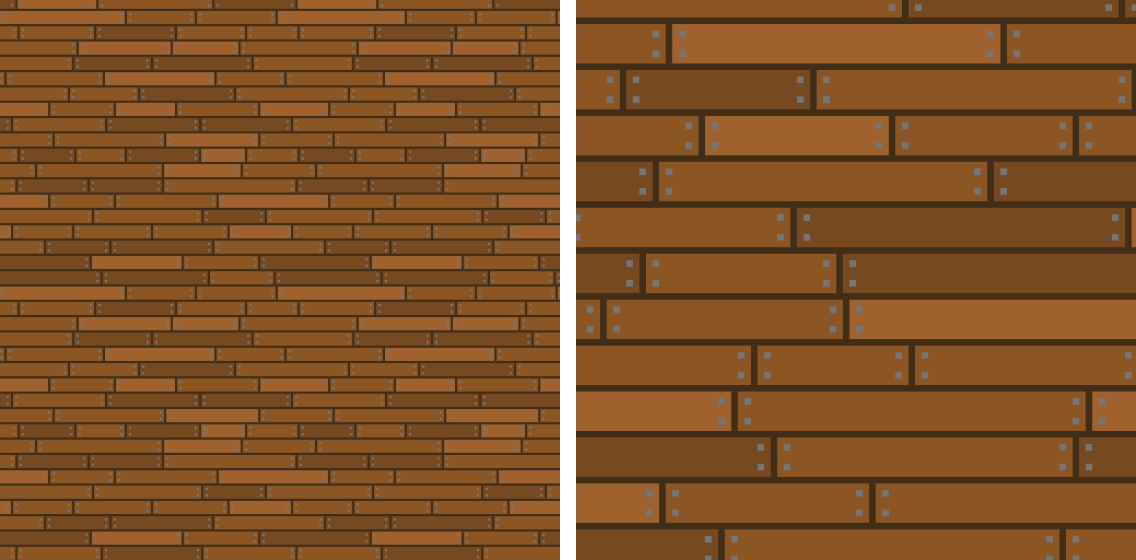
Left, the full canvas; right, a detail of the centre.
Write a Shadertoy shader that draws this texture.

```glsl
#define UNITS 256.0          // design units per canvas height
#define TILE_WIDTH 128.0     // horizontal repeat
#define ROW_PITCH 7.0        // plank plus gap
#define TILE_ROWS 18.0       // rows before the layout repeats
#define GAP 1.0              // width of the dark lines
#define JOINT_JITTER 0.6     // irregularity of plank lengths
#define NAIL_SIZE 1.0
#define NAIL_INSET 2.0       // from the joint centre
#define NAIL_RISE 1.5        // from the plank's centre line
#define DARK_SHARE 0.27
#define LIGHT_SHARE 0.20

const vec3 PLANK_BASE  = vec3(0.550, 0.337, 0.141);
const vec3 PLANK_DARK  = vec3(0.468, 0.285, 0.126);
const vec3 PLANK_LIGHT = vec3(0.625, 0.385, 0.185);
const vec3 GAP_COLOR   = vec3(0.260, 0.180, 0.090);
const vec3 NAIL_COLOR  = vec3(0.460, 0.460, 0.460);

float hash(vec2 p) {
    vec3 q = fract(p.xyx * 0.1031);
    q += dot(q, q.yzx + 33.33);
    return fract((q.x + q.y) * q.z);
}

// Signed distance to the edge of a box, measured along the axes
float boxDistance(vec2 p, vec2 halfSize) {
    vec2 d = abs(p) - halfSize;
    return max(d.x, d.y);
}

float coverage(float d, float pixel) {
    return clamp(0.5 - d / pixel, 0.0, 1.0);
}

// Tones are spread evenly over the rows and planks
vec3 plankColor(float rowSeed, float plank) {
    float tone = fract(0.5 + rowSeed * 0.7549 + plank * 0.5698);
    if (tone < DARK_SHARE) return PLANK_DARK;
    return tone > 1.0 - LIGHT_SHARE ? PLANK_LIGHT : PLANK_BASE;
}

void mainImage(out vec4 fragColor, in vec2 fragCoord) {
    float pixel = UNITS / iResolution.y;
    vec2 pos = fragCoord * pixel + 0.5 * GAP;

    // Row layout; the seam row of each tile differs
    float row = floor(pos.y / ROW_PITCH);
    float tileRow = mod(row, TILE_ROWS);
    float rowSeed = tileRow < 0.5 ? row : tileRow;

    // Most rows hold three planks, a few hold four or five
    float pick = fract(rowSeed * 0.618034);
    float planks = 3.0 + step(0.78, pick) + step(0.94, pick);
    float shift = floor(TILE_WIDTH * hash(vec2(rowSeed, 71.0)));
    float x = mod(pos.x - shift, TILE_WIDTH);

    // Find the joints on either side
    float left = 0.0, right = TILE_WIDTH, plank = 0.0;
    for (float k = 1.0; k < planks; k++) {
        float jitter = JOINT_JITTER * (hash(vec2(rowSeed, k + 13.0)) - 0.5);
        float joint = floor((k + jitter) / planks * TILE_WIDTH);
        if (x < joint) {
            right = joint;
            break;
        }
        left = joint;
        plank = k;
    }

    // Plank body, centred in its cell
    vec2 cell = vec2(right - left, ROW_PITCH);
    vec2 local = vec2(x - left, mod(pos.y, ROW_PITCH)) - 0.5 * cell;
    float body = boxDistance(local, 0.5 * (cell - GAP));
    vec3 color = mix(GAP_COLOR, plankColor(rowSeed, plank), coverage(body, pixel));

    // Four nails by mirror symmetry
    vec2 nailCenter = vec2(0.5 * cell.x - NAIL_INSET, NAIL_RISE);
    float nail = boxDistance(abs(local) - nailCenter, vec2(0.5 * NAIL_SIZE));
    color = mix(color, NAIL_COLOR, coverage(nail, pixel));

    fragColor = vec4(color, 1.0);
}
```
